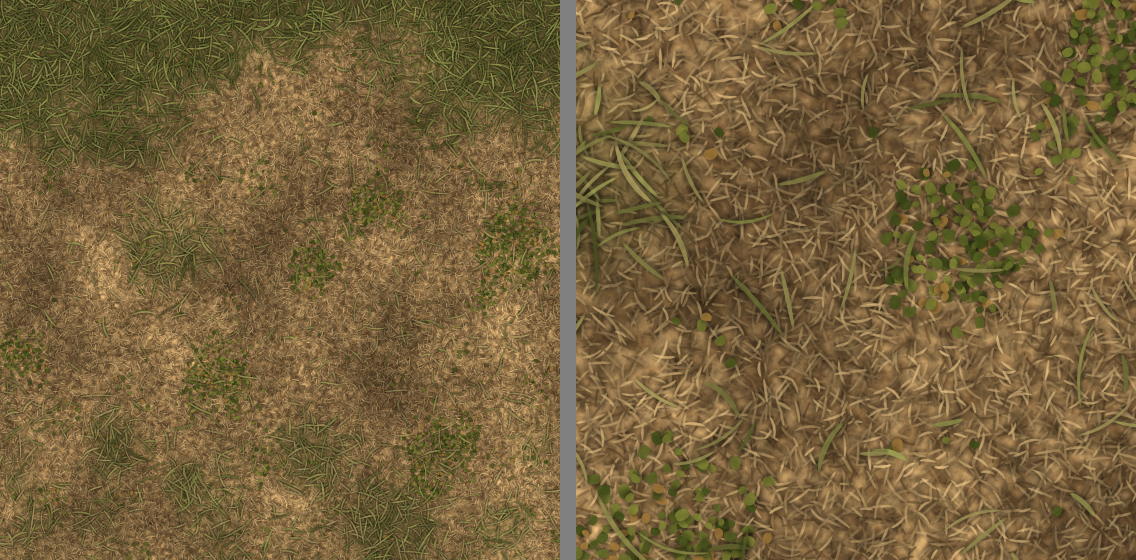
Left, the full canvas; right, a detail of the centre.
This texture is drawn by a Shadertoy shader. Its source:

```glsl
// Dry, trampled lawn seen from above: straw litter, green turf edge, tufts and clover.

const int LITTER = 0, GRASS = 1, CLOVER = 2;

// Centre and radius of the larger plants
const vec3 tufts[6] = vec3[6](vec3(.30, .56, .12), vec3(.81, .81, .10), vec3(.55, .18, .11),
                              vec3(.69, .06, .13), vec3(.33, .13, .08), vec3(.20, .20, .08));
const vec3 clovers[6] = vec3[6](vec3(.92, .56, .10), vec3(.39, .32, .09), vec3(.03, .36, .08),
                                vec3(.56, .52, .06), vec3(.67, .63, .07), vec3(.79, .20, .09));

vec3 hash3(vec2 p) {
    vec3 q = fract(vec3(p.xyx) * vec3(.1031, .1030, .0973));
    q += dot(q, q.yxz + 33.33);
    return fract((q.xxy + q.yzz) * q.zyx);
}

float gradientNoise(vec2 p) {
    vec2 i = floor(p), f = p - i, u = f * f * f * (f * (f * 6. - 15.) + 10.);
    vec2 e = vec2(0, 1);
    float a = dot(hash3(i).xy - .5, f);
    float b = dot(hash3(i + e.yx).xy - .5, f - e.yx);
    float c = dot(hash3(i + e.xy).xy - .5, f - e.xy);
    float d = dot(hash3(i + e.yy).xy - .5, f - e.yy);
    return 2. * mix(mix(a, b, u.x), mix(c, d, u.x), u.y);
}

float fbm(vec2 p) {
    float sum = 0., amp = 1.;
    for (int i = 0; i < 4; i++) {
        sum += amp * gradientNoise(p);
        p = mat2(1.6, 1.2, -1.2, 1.6) * p + 7.3;
        amp *= .6;
    }
    return sum;
}

float spots(vec2 p, vec3 list[6]) {
    float cover = 0.;
    for (int i = 0; i < 6; i++)
        cover = max(cover, 1. - smoothstep(.2, 1., length(p - list[i].xy) / list[i].z));
    return cover;
}

// Share of ground under grass: ragged upper border, tufts, thin growth below
float turf(vec2 p) {
    float rough = gradientNoise(p * 9. + 3.);
    float edge = .76 + .16 * smoothstep(.25, .48, p.x) - .11 * smoothstep(.66, .86, p.x);
    float border = smoothstep(-.09, .08, p.y - edge + .14 * rough);
    float sparse = (1. - smoothstep(.02, .38, p.y)) * smoothstep(-.25, .5, rough) * .55;
    return max(max(border, sparse), max(.7 * spots(p + .05 * rough, tufts), .04));
}

float cloverCover(vec2 p) {
    float rough = gradientNoise(p * 14.);
    return .7 * spots(p + .06 * rough, clovers) + .2 * smoothstep(.1, .5, rough);
}

// One scattered piece per cell, each with a soft shadow
vec3 scatter(vec3 col, vec2 p, float cells, float seed, int kind) {
    vec2 home = floor(p * cells);
    float px = .7 / iResolution.y;
    for (int n = 0; n < 9; n++) {
        vec2 cell = home + vec2(n % 3, n / 3) - 1.;
        vec3 h = hash3(cell + seed * 17.3 + 40.), k = hash3(cell + seed * 31.7 + 95.);
        vec2 root = (cell + h.xy) / cells;
        float cover = kind == LITTER ? .9 : kind == GRASS ? turf(root) : cloverCover(root);
        if (k.x > cover) continue;

        float angle = h.z * 6.2832, len = mix(.4, .9, k.y) / cells, width = .0008;
        vec3 tint = mix(vec3(.31, .22, .125), vec3(.82, .69, .47), k.z);
        if (kind == GRASS) {
            // Blades fan out from a shared clump centre
            vec2 clump = floor(root * 8.);
            vec2 away = root - (clump + .2 + .6 * hash3(clump + 11.).xy) / 8.;
            angle = atan(away.y, away.x + 1e-5) + (h.z - .5) * 2.6;
            width = mix(.0009, .0017, h.x);
            float dry = (1. - smoothstep(.62, .8, root.y)) * .65 + .15;
            tint = mix(vec3(.27, .30, .11), vec3(.60, .62, .31), k.z);
            tint = mix(tint, vec3(.68, .59, .38), dry * h.y);
        } else if (kind == CLOVER) {
            len = mix(.0025, .0048, k.y);
            width = len * .7;
            tint = mix(vec3(.22, .27, .08), vec3(.50, .51, .20), k.z);
            tint = mix(tint, vec3(.60, .45, .21), step(.85, h.y));
        }

        vec2 q = p - root, dir = vec2(cos(angle), sin(angle));
        float t = dot(q, dir) / len;
        if (abs(t) > 1.) continue;
        float bend = (h.x - .5) * .5 * len * t * t;
        float side = abs(dot(q, vec2(-dir.y, dir.x)) - bend) - width * sqrt(1. - t * t);
        float tip = 1. - smoothstep(.75, 1., abs(t));
        float shade = kind == LITTER ? .12 : .23;
        col *= 1. - shade * tip * (1. - smoothstep(0., .004, side));
        col = mix(col, tint, tip * (1. - smoothstep(-px, px, side)) * (kind == LITTER ? .7 : .88));
    }
    return col;
}

void mainImage(out vec4 fragColor, in vec2 fragCoord) {
    vec2 p = fragCoord / iResolution.y;
    float broad = fbm(p * 5. + 2.), fine = fbm(p * 85.);

    // Soil and matted straw
    vec3 col = mix(vec3(.44, .32, .19), vec3(.75, .605, .40), smoothstep(-.9, .9, fine + .5 * broad));
    for (int i = 0; i < 6; i++)
        col = scatter(col, p, 66. + 9. * float(i), float(i) + 1., LITTER);
    col *= 1.11 + .25 * broad + .16 * gradientNoise(p * 24.);
    col = mix(col, vec3(.28, .27, .12), .62 * turf(p));

    // Living plants, low leaves first
    for (int i = 0; i < 4; i++)
        col = scatter(col, p, 84. + 11. * float(i), float(i) + 20., CLOVER);
    for (int i = 0; i < 8; i++)
        col = scatter(col, p, 48. - 3. * float(i), float(i) + 30., GRASS);

    col *= 1.01 + .16 * gradientNoise(p * 190.) + .1 * broad;
    fragColor = vec4(clamp(col, 0., 1.), 1.);
}
```
